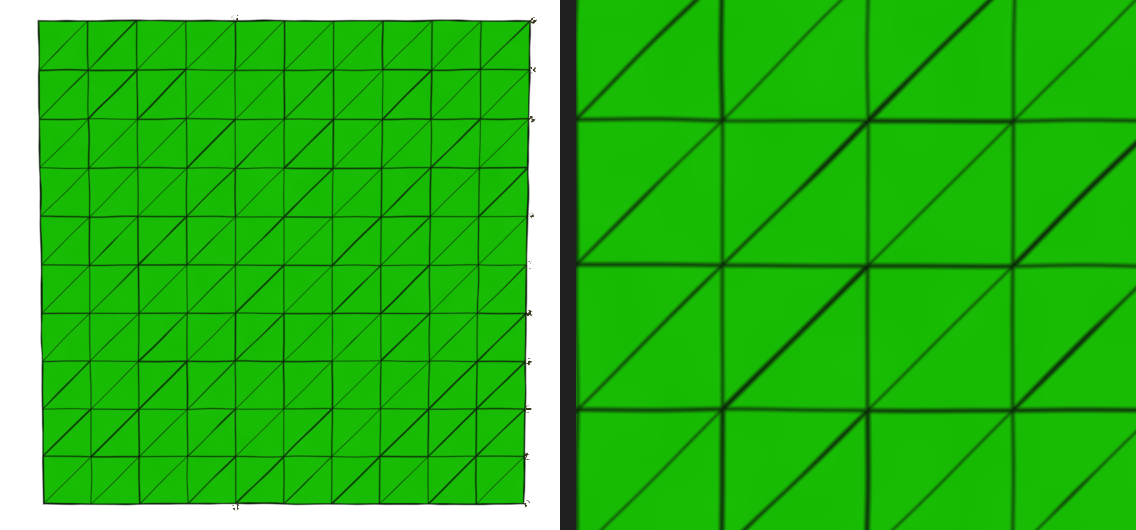
Left: the whole. Right: its middle third, enlarged.
This pattern is drawn by a WebGL 1 fragment shader. Its source:

```glsl
precision highp float;
// A ten by ten sheet of green squares, each split by a rising diagonal, on white.
// The sheet tapers slightly downward; canvas points are mapped to cell units, and
// soft ink strokes vary in weight and position per segment through hash and noise.

uniform vec2 u_resolution;

// Lengths are in canvas heights.
const float CELLS = 10.0;
const float BOTTOM = 0.0493;
const float HEIGHT = 0.9120;
const vec2 LEFT_EDGE = vec2(0.0826, 0.0733);   // x at bottom, x at top
const vec2 RIGHT_EDGE = vec2(0.9890, 1.0012);
const float ROW_GROWTH = 0.024;                // rows get taller upward
const float PITCH = 0.0915;
const float SOFTNESS = 0.0019;
const float GRID_HALF = 0.0013;
const float DIAGONAL_THIN = 0.0005;
const float DIAGONAL_THICK = 0.0015;
const float BORDER_HALF = 0.0014;
const float WOBBLE = 0.012;                    // in cells
const float SPECK_RADIUS = 0.09;               // in cells

const vec3 PAPER = vec3(1.0);
const vec3 GREEN = vec3(0.095, 0.735, 0.015);
const vec3 INK = vec3(0.045, 0.13, 0.04);
const vec3 BORDER_INK = vec3(0.04, 0.09, 0.04);
const vec3 SPECK_INK = vec3(0.16, 0.16, 0.05);

float hash(vec2 p) {
  vec3 a = fract(vec3(p.xyx) * 0.1031);
  a += dot(a, a.yzx + 33.33);
  return fract((a.x + a.y) * a.z);
}

float noise(vec2 p) {
  vec2 i = floor(p);
  vec2 f = fract(p);
  f = f * f * (3.0 - 2.0 * f);
  return mix(mix(hash(i), hash(i + vec2(1.0, 0.0)), f.x),
             mix(hash(i + vec2(0.0, 1.0)), hash(i + 1.0), f.x), f.y);
}

float stroke(float dist, float halfWidth) {
  float soft = max(SOFTNESS, 0.6 / u_resolution.y);
  return 1.0 - smoothstep(halfWidth - soft, halfWidth + soft, dist);
}

// Canvas position to cell coordinates, 0 to CELLS on both axes.
vec2 toCells(vec2 p) {
  float t = (p.y - BOTTOM) / HEIGHT;
  float left = mix(LEFT_EDGE.x, LEFT_EDGE.y, t);
  float right = mix(RIGHT_EDGE.x, RIGHT_EDGE.y, t);
  float row = t * (1.0 + ROW_GROWTH * (1.0 - t));
  return CELLS * vec2((p.x - left) / (right - left), row);
}

// One family of parallel grid lines; weight changes per segment.
float gridInk(float across, float along, float seed) {
  float line = floor(across + 0.5);
  vec2 id = vec2(line + 20.0, floor(along) + seed);
  float weight = hash(id);
  float dist = abs(across - line) * PITCH;
  return stroke(dist, GRID_HALF * mix(0.7, 1.15, weight)) * mix(0.68, 0.88, weight);
}

// Diagonal from lower left to upper right, partly thickened in some cells.
float diagonalInk(vec2 q) {
  vec2 cell = floor(q);
  vec2 f = fract(q);
  float along = 0.5 * (f.x + f.y);
  float pick = hash(cell + 41.0) + 0.025 * (cell.x - 5.0);
  float patchy = noise(vec2(along * 2.5, 7.3 * cell.x + 17.1 * cell.y + 60.0));
  float heavy = smoothstep(0.45, 0.85, pick + 0.4 * (patchy - 0.5));
  float dist = abs(f.x - f.y) * PITCH * 0.7071;
  return stroke(dist, mix(DIAGONAL_THIN, DIAGONAL_THICK, heavy)) * mix(0.78, 0.95, heavy);
}

// Broken crumbs of ink around a point of the border.
float speck(vec2 q, vec2 center) {
  float reach = 1.0 - smoothstep(0.6, 1.0, length(q - center) / SPECK_RADIUS);
  return reach * smoothstep(0.48, 0.64, noise(q * 26.0 + 300.0));
}

void main() {
  vec2 p = gl_FragCoord.xy / u_resolution.y;
  p.x += 0.5 * (512.0 / 484.0 - u_resolution.x / u_resolution.y);
  vec2 q = toCells(p);

  // Hand-drawn drift of the lines
  vec2 drift = vec2(noise(q.yx * vec2(1.7, 0.9) + 90.0), noise(q * vec2(1.7, 0.9) + 150.0));
  q += WOBBLE * 2.0 * (drift - 0.5);

  // Signed distance to the sheet border, positive inside
  vec2 inset = min(q, CELLS - q);
  float border = min(inset.x, inset.y) * PITCH;
  float aa = max(0.0008, 0.6 / u_resolution.y);
  float sheet = smoothstep(-aa, aa, border);

  // Sheet fill with its lines
  float ink = 1.0 - (1.0 - gridInk(q.x, q.y, 10.0))
                  * (1.0 - gridInk(q.y, q.x, 70.0))
                  * (1.0 - diagonalInk(q));
  vec3 fill = GREEN + 0.012 * (noise(q * 3.0 + 200.0) - 0.5);
  vec3 color = mix(PAPER, mix(fill, INK, ink), sheet);

  // Uneven dark outline
  float wear = noise(q * 3.5 + 500.0);
  float outline = stroke(abs(border), BORDER_HALF * mix(0.6, 1.2, wear));
  color = mix(color, BORDER_INK, outline * mix(0.75, 1.0, wear));

  // Specks at the right end of each row line and at two column ends
  float row = clamp(floor(q.y + 0.5), 0.0, CELLS);
  float crumbs = speck(q, vec2(CELLS + 0.06, row));
  crumbs = max(crumbs, speck(q, vec2(4.0, CELLS + 0.06)));
  crumbs = max(crumbs, speck(q, vec2(4.0, -0.07)));
  color = mix(color, SPECK_INK, crumbs * (1.0 - sheet) * 0.9);

  gl_FragColor = vec4(color, 1.0);
}
```
